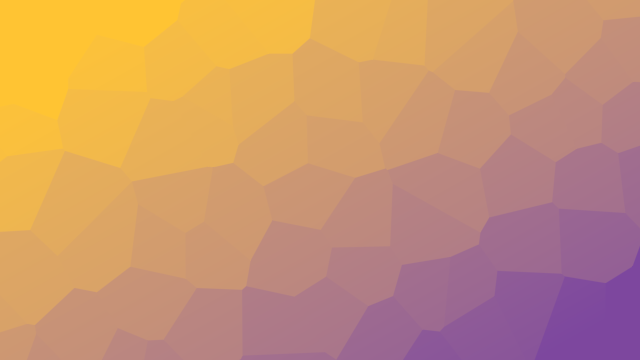
Give the GLSL for this background, as a WebGL 2 fragment shader.

```glsl
#version 300 es
precision highp float;
// Mosaic of irregular Voronoi cells over a diagonal amber-to-violet gradient.
// Each cell takes the gradient tone at its own site, with a little of the
// smooth gradient left inside; colours are blended in approximate linear light.

#define ROWS 5.7          // cells over the canvas height
#define JITTER 1.0        // how far sites stray inside their grid squares
#define INNER_SLOPE 0.22  // share of the smooth gradient kept inside a cell
#define RAMP_GAIN 1.34    // steepness of the diagonal ramp
#define RAMP_START 0.15   // diagonal position where the ramp leaves amber
#define AMBER vec3(1.0, 0.77, 0.20)
#define VIOLET vec3(0.49, 0.28, 0.62)

uniform vec2 u_resolution;
out vec4 fragColor;

vec2 hash2(vec2 p) {
    p = vec2(dot(p, vec2(127.1, 311.7)), dot(p, vec2(269.5, 183.3)));
    return fract(sin(p) * 43758.545);
}

// Squared tone along the diagonal, 0 at the upper left and 1 at the lower right.
vec3 gradientLight(vec2 p, float aspect) {
    vec2 uv = p / (ROWS * vec2(aspect, 1.0));
    float diagonal = 0.5 * (uv.x + 1.0 - uv.y);
    float t = clamp((diagonal - RAMP_START) * RAMP_GAIN, 0.0, 1.0);
    return mix(AMBER * AMBER, VIOLET * VIOLET, t);
}

// Offsets from p to the nearest site (xy) and the second nearest (zw).
vec4 nearestSites(vec2 p) {
    vec2 base = floor(p);
    vec2 first = vec2(8.0), second = vec2(8.0);
    for (int y = -2; y <= 2; y++) {
        for (int x = -2; x <= 2; x++) {
            vec2 square = base + vec2(x, y);
            vec2 offset = square + 0.5 + JITTER * (hash2(square) - 0.5) - p;
            float d = dot(offset, offset);
            if (d < dot(first, first)) {
                second = first;
                first = offset;
            } else if (d < dot(second, second)) {
                second = offset;
            }
        }
    }
    return vec4(first, second);
}

void main() {
    float aspect = u_resolution.x / u_resolution.y;
    vec2 p = gl_FragCoord.xy / u_resolution.y * ROWS;
    float pixel = ROWS / u_resolution.y;

    vec4 sites = nearestSites(p);
    vec3 own = gradientLight(p + sites.xy * (1.0 - INNER_SLOPE), aspect);
    vec3 neighbour = gradientLight(p + sites.zw * (1.0 - INNER_SLOPE), aspect);

    // Smooth the border using the distance to the bisector of the two sites.
    vec2 between = sites.zw - sites.xy;
    float border = dot(0.5 * (sites.xy + sites.zw), between) / max(length(between), 1e-4);
    float inside = smoothstep(-0.8 * pixel, 0.8 * pixel, border);

    fragColor = vec4(sqrt(mix(neighbour, own, inside)), 1.0);
}
```
